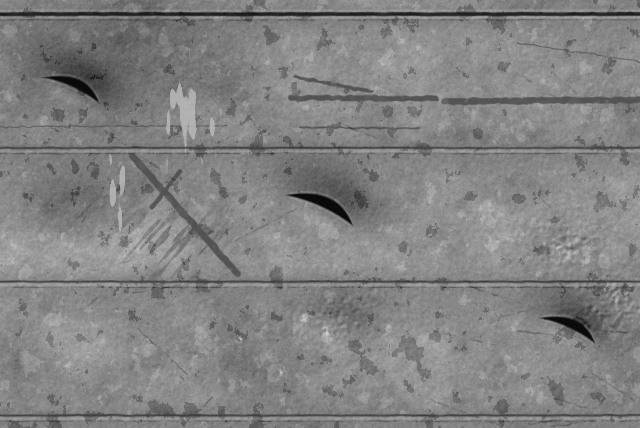
This texture is drawn by a WebGL 2 fragment shader. Its source:

```glsl
#version 300 es
precision highp float;
// Weathered grey metal planks with seams, scraped paint and three punched crescent slots.
uniform vec2 u_resolution;
out vec4 outColor;

float hash(vec2 c) {
  vec3 q = fract(c.xyx * vec3(.1031, .1030, .0973));
  q += dot(q, q.yzx + 33.33);
  return fract((q.x + q.y) * q.z);
}

// Smooth cellular noise: one signed blob per cell, roughly -1 to 1
float grain(vec2 p) {
  vec2 cell = floor(p);
  float sum = 0.;
  for (int j = -1; j <= 1; j++)
    for (int i = -1; i <= 1; i++) {
      vec2 c = cell + vec2(i, j);
      vec2 d = p - c - vec2(hash(c), hash(c + 57.3));
      float k = max(0., 1. - dot(d, d));
      sum += (2. * hash(c + 113.7) - 1.) * k * k * k;
    }
  return sum;
}

float mottle(vec2 p) {
  float sum = 0., amp = .6;
  for (int i = 0; i < 5; i++) {
    sum += amp * grain(p);
    p = mat2(1.64, 1.2, -1.2, 1.64) * p + 7.1;
    amp *= .6;
  }
  return sum;
}

float spot(vec2 p, vec2 centre, vec2 radius) {
  vec2 d = (p - centre) / radius;
  return exp(-dot(d, d));
}

float segment(vec2 p, vec2 a, vec2 b) {
  vec2 d = b - a;
  return length(p - a - d * clamp(dot(p - a, d) / dot(d, d), 0., 1.));
}

void main() {
  vec2 p = gl_FragCoord.xy / u_resolution.y;
  float px = 1. / u_resolution.y;
  float broad = mottle(p * 6. + 3.), rough = mottle(p * 38. + 40.), fine = grain(p * 240.);
  vec2 ragged = p + .0025 * vec2(rough, grain(p * 75. + 9.));

  // Plank position: row counts the seams upward, d is the height above the nearest one
  float level = (p.y - .0295) / .3125;
  float row = floor(level + .5);
  float d = (level - row) * .3125 + .0008 * grain(p * vec2(40., 20.));

  // Painted base with broad light and dark areas
  float tone = .535 + .085 * broad + .055 * rough + .035 * fine;
  tone += .11 * spot(p, vec2(.16, .41), vec2(.24, .06)) + .06 * spot(p, vec2(1.1, .46), vec2(.4, .13));
  tone += .05 * spot(p, vec2(1., .85), vec2(.5, .1)) - .09 * spot(p, vec2(.32, .86), vec2(.4, .13));
  tone -= .10 * spot(p, vec2(.17, .53), vec2(.12, .08)) - .05 * spot(p, vec2(.1, .24), vec2(.12, .07));

  // Grime hanging below each seam and gathered just above it
  float grime = exp(-abs(d) / (d < 0. ? .03 : .012));
  tone -= .13 * grime * smoothstep(-.5, .6, broad + rough);

  // Chipped paint, both dark and pale, with jagged outlines
  float chips = mottle(ragged * vec2(30., 26.) + 60.) + .3 * broad + .2 * grime;
  tone -= .13 * smoothstep(.46, .58, chips);
  tone += .07 * smoothstep(.42, .6, -chips + .2 * rough);

  // Crusty relief, strongest at the right-hand side and over the dents
  float crust = .25 + spot(p, vec2(1.32, .43), vec2(.08, .05)) + 1.3 * spot(p, vec2(1.44, .29), vec2(.07, .06))
    + .6 * spot(p, vec2(.79, .26), vec2(.1, .06));
  tone += .12 * crust * (grain(ragged * 100.) - grain(ragged * 100. + vec2(-.3, .4)));

  // Shallow dent without a slot
  tone += .07 * spot(p, vec2(.755, .235), vec2(.07, .045)) - .14 * spot(p, vec2(.80, .265), vec2(.085, .055));

  // Brushed diagonal hatching
  vec2 brush = mat2(.67, -.74, .74, .67) * p;
  tone -= .16 * spot(p, vec2(.40, .43), vec2(.12, .09)) * smoothstep(.15, .5, grain(brush * vec2(14., 110.)));

  // Long scraped bands
  float band = segment(ragged, vec2(.68, .771), vec2(1.02, .770)) - .0065;
  band = min(band, segment(ragged, vec2(1.04, .763), vec2(1.52, .767)) - .0075);
  band = min(band, segment(ragged, vec2(.69, .82), vec2(.87, .786)) - .004);
  band = min(band, segment(ragged, vec2(.31, .635), vec2(.555, .36)) - .008);
  band = min(band, segment(ragged, vec2(.42, .60), vec2(.355, .515)) - .005);
  band = min(band, segment(ragged, vec2(.70, .703), vec2(.98, .70)) - .002);
  band = min(band, segment(ragged, vec2(0., .704), vec2(.53, .706)) - .001);
  band = min(band, segment(ragged, vec2(1.21, .90), vec2(1.5, .855)) - .001);
  float scraped = 1. - smoothstep(-px, px, band);
  tone = mix(tone, .33 + .07 * rough, scraped * smoothstep(-.8, .3, rough + .4));

  // Random hairline scratches
  for (int i = 0; i < 24; i++) {
    float k = float(i), turn = 1.6 * hash(vec2(k, 3.)) - .8;
    vec2 mid = vec2(1.5 * hash(vec2(k, 11.)), hash(vec2(k, 23.)));
    vec2 arm = vec2(cos(turn), sin(turn)) * mix(.02, .12, hash(vec2(k, 37.)));
    float line = segment(ragged, mid - arm, mid + arm);
    tone -= .12 * (1. - smoothstep(.0004, .0012 + px, line)) * smoothstep(-.4, .4, rough);
  }

  // Pale drips and crumbs
  float drips = spot(p, vec2(.44, .74), vec2(.07, .11)) + spot(p, vec2(.275, .55), vec2(.025, .08));
  tone = mix(tone, .74, .8 * smoothstep(.9, 1.05, grain(ragged * vec2(75., 17.)) + drips) * min(1., 3. * drips));
  for (int i = 0; i < 5; i++) {
    vec2 c = vec2(.56 + .05 * float(i), .21 + .08 * sin(float(i) * 2.3));
    tone += .3 * spot(ragged, c, vec2(.009, .012)) * smoothstep(-.3, .4, grain(p * 130.));
  }

  // Seams: dark groove with a pale ridge and a thin lower line; the top one is deepest
  float deep = step(2.5, row), groove = mix(.0022, .0042, deep);
  tone += .10 * exp(-pow((d + .0075) / .0035, 2.)) + .08 * deep * exp(-pow((d - .008) / .003, 2.));
  tone -= .14 * exp(-pow((d + .0135) / .0016, 2.)) * smoothstep(-.5, .3, rough);
  float cut = 1. - smoothstep(groove - px, groove + px, abs(d + .001 * rough));
  tone = mix(tone, mix(.25, .10, deep) + .07 * rough, cut * .9);

  // Slots step down to the right, each in a sooty hollow with a paler lower lip
  for (int i = 0; i < 3; i++) {
    float k = float(i), size = 1. - .18 * abs(k - 1.);
    vec2 q = mat2(.91, .415, -.415, .91) * (p - vec2(.167 + .5795 * k, .790 - .281 * k)) / size;
    float u = q.x / .085, arch = 1. - u * u;
    float soot = spot(q, vec2(.022, .045), vec2(.125, .068)) * (1. + .45 * broad + .4 * rough);
    tone -= .22 * soot;
    tone += .12 * spot(q, vec2(-.005, -.018), vec2(.075, .024));
    float top = .034 * arch * (1. + .2 * clamp(u, -1., 1.)), bottom = .010 * arch;
    float slot = max(q.y - top, bottom - q.y) * size * .85;
    float rim = exp(-pow((slot - .004) / .002, 2.)) * smoothstep(0., .3, arch);
    tone += .08 * rim * step(0., slot);
    tone = mix(tone, .04, 1. - smoothstep(-px, px, slot));
  }
  outColor = vec4(vec3(clamp(tone, .02, .85)), 1.);
}
```
